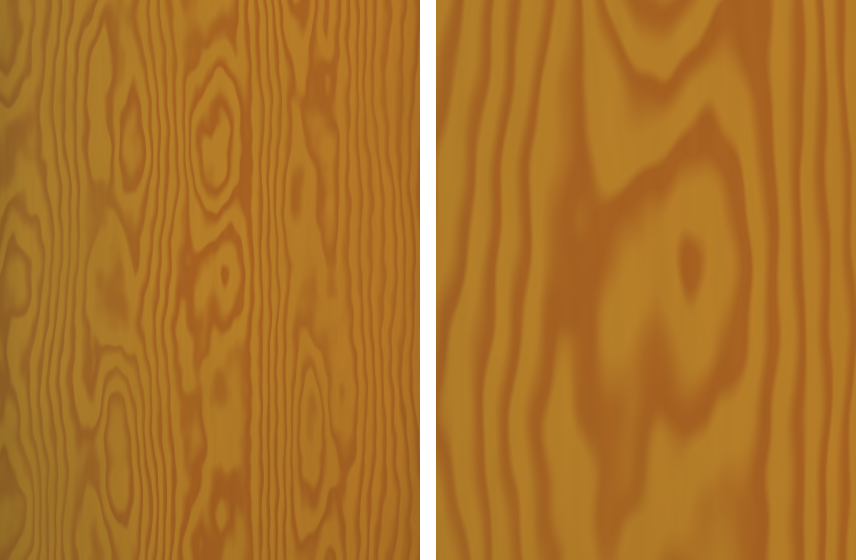
Left: the whole. Right: its middle third, enlarged.
This texture is drawn by a Shadertoy shader. Its source:

```glsl
// Varnished plywood veneer: soft amber growth rings running upward.
// A staircase field (steep = straight lines, flat = loops) is bent by
// stretched gradient noise, then its fractional part is shaded as rings.

const float TAU = 6.2831853;
const float COLUMN_WIDTH = 0.25;    // spacing of the looped columns
const float COLUMN_START = 0.01;
const float EDGE_BAND = 0.885;      // straight grain begins here
const float RING_DENSITY = 20.0;

vec2 gradientAt(vec2 cell) {
    vec3 q = fract(cell.xyx * vec3(0.1031, 0.1030, 0.0973));
    q += dot(q, q.yzx + 33.33);
    float angle = TAU * fract((q.x + q.y) * q.z);
    return vec2(cos(angle), sin(angle));
}

float gradientNoise(vec2 p) {
    vec2 cell = floor(p), f = fract(p);
    vec2 u = f * f * f * (f * (f * 6.0 - 15.0) + 10.0);
    vec2 e = vec2(1.0, 0.0);
    float a = dot(gradientAt(cell), f);
    float b = dot(gradientAt(cell + e.xy), f - e.xy);
    float c = dot(gradientAt(cell + e.yx), f - e.yx);
    float d = dot(gradientAt(cell + e.xx), f - e.xx);
    return mix(mix(a, b, u.x), mix(c, d, u.x), u.y);
}

// 1 in the middle of a looped column, 0 in the straight bands
float columnFlatness(float x) {
    float inner = min(x, EDGE_BAND) - COLUMN_START;
    return 0.5 + 0.5 * cos(TAU * inner / COLUMN_WIDTH);
}

// Ring number, growing from left to right
float ringField(vec2 p, float flatness) {
    float inner = min(p.x, EDGE_BAND) - COLUMN_START;
    float stairs = p.x - 0.052 * sin(TAU * inner / COLUMN_WIDTH)
                 + max(p.x - EDGE_BAND, 0.0);
    float loops = gradientNoise(p * vec2(6.5, 2.3) + vec2(3.7, 8.2));
    float bends = gradientNoise(p * vec2(17.0, 6.0) + 21.3);
    float jitter = gradientNoise(p * vec2(42.0, 15.0) + 57.1);
    float calm = mix(0.4, 1.0, flatness);
    return RING_DENSITY * stairs
         + calm * (4.3 * loops + 0.9 * bends) + 0.26 * jitter;
}

// Slow darkening into late wood, then a quicker return to pale wood
float ringShade(float phase, float blur) {
    float t = fract(phase);
    float shade = smoothstep(0.28, 0.76, t) * (1.0 - smoothstep(0.78, 1.0, t));
    return mix(shade, 0.4, smoothstep(0.35, 0.9, blur));
}

// Blends three tones from the left edge to the right edge
vec3 acrossBoard(vec3 left, vec3 middle, vec3 right, float x) {
    vec3 tone = mix(left, middle, smoothstep(0.05, 0.5, x));
    return mix(tone, right, smoothstep(0.5, 1.0, x));
}

void mainImage(out vec4 fragColor, in vec2 fragCoord) {
    vec2 p = fragCoord / iResolution.x;
    float height = fragCoord.y / iResolution.y;

    // Growth rings
    float flatness = columnFlatness(p.x);
    float phase = ringField(p, flatness);
    float late = ringShade(phase, fwidth(phase));

    // Cloudy stain and fine vertical fibres
    float stain = gradientNoise(p * vec2(6.0, 3.5) + 71.0);
    float fibre = gradientNoise(p * vec2(95.0, 7.0) + 13.0)
                + 0.5 * gradientNoise(p * vec2(170.0, 22.0) + 40.0);
    float streak = gradientNoise(p * vec2(32.0, 3.0) + 91.0);
    late = clamp(late * (0.95 + 0.5 * stain) + 0.10 * streak
               + 0.16 * max(stain, 0.0) * flatness + 0.05 * fibre, 0.0, 1.0);

    // Amber tones, greener on the left and redder on the right
    vec3 pale = acrossBoard(vec3(0.650, 0.478, 0.165), vec3(0.702, 0.487, 0.155),
                            vec3(0.705, 0.463, 0.148), p.x);
    vec3 dark = acrossBoard(vec3(0.585, 0.385, 0.150), vec3(0.638, 0.372, 0.125),
                            vec3(0.640, 0.380, 0.130), p.x);
    vec3 wood = mix(pale, dark, late);
    wood *= 1.0 + 0.022 * fibre + 0.03 * stain;

    // Gentle falloff of the light at the sides and the bottom
    float sides = smoothstep(0.0, 0.07, p.x) * (1.0 - smoothstep(0.92, 1.03, p.x));
    wood *= mix(0.93, 1.0, sides) * mix(0.96, 1.01, smoothstep(0.0, 0.5, height));

    fragColor = vec4(wood, 1.0);
}
```
